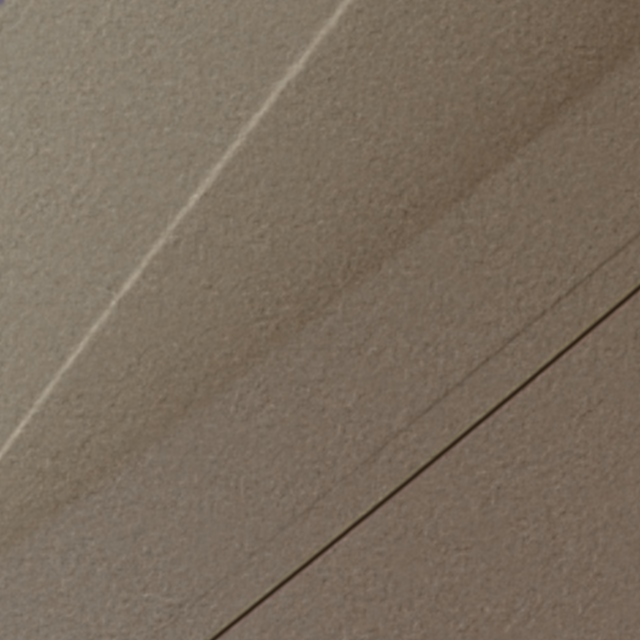
A Shadertoy shader for this texture:

```glsl
// Softly lit grainy wall crossed by diagonal features: a pale streak,
// a soft shadow edge, a faint crease and a thin dark crack.
// Each feature is a signed distance to a gently bowed line over gradients.

float hash(vec2 p) {
    vec3 q = fract(vec3(p.xyx) * 0.1031);
    q += dot(q, q.yzx + 33.33);
    return fract((q.x + q.y) * q.z);
}

float valueNoise(vec2 p) {
    vec2 cell = floor(p);
    vec2 f = fract(p);
    f = f * f * (3.0 - 2.0 * f);
    float low = mix(hash(cell), hash(cell + vec2(1.0, 0.0)), f.x);
    float high = mix(hash(cell + vec2(0.0, 1.0)), hash(cell + vec2(1.0)), f.x);
    return mix(low, high, f.y);
}

// Signed distance above the curve y = offset + slope * x + bow * x * x
float aboveCurve(vec2 p, float offset, float slope, float bow) {
    float tangent = slope + 2.0 * bow * p.x;
    float rise = p.y - offset - slope * p.x - bow * p.x * p.x;
    return rise / sqrt(1.0 + tangent * tangent);
}

// Soft line profile with a peak of one
float softLine(float d, float width) {
    return exp(-d * d / (width * width));
}

// Plaster relief: fine speckle in uneven patches plus sparse lit flecks
float plasterGrain(vec2 p) {
    vec2 q = vec2(p.x + p.y, p.y - p.x) * 0.7071;
    float coarse = valueNoise(q * vec2(80.0, 115.0) + 17.0) - 0.5;
    float fine = valueNoise(q * vec2(175.0, 215.0) + 53.0) - 0.5;
    float speckle = valueNoise(p * 235.0 + 7.0) - 0.5;
    float relief = valueNoise(p * 125.0) - valueNoise(p * 125.0 + vec2(0.5, -0.5));
    float patches = 0.7 + 0.6 * valueNoise(p * 22.0 + 31.0);
    float flecks = relief * abs(relief) * 0.085;
    return (coarse * 0.014 + fine * 0.037 + speckle * 0.03 + relief * 0.014 + flecks) * patches;
}

// Lit plane that darkens across the streak and towards its lower edge
vec3 upperPlane(vec2 p, float h, float streak) {
    float light = 0.66 - 0.83 * p.x + 0.2 * p.y;
    light += 0.13 * smoothstep(-0.03, 0.03, streak);
    light -= 0.40 * exp(-max(h, 0.0) / 0.10);
    return mix(vec3(0.445, 0.385, 0.319), vec3(0.555, 0.52, 0.46), max(light, -0.3));
}

vec3 lowerPlane(vec2 p) {
    vec3 bottom = mix(vec3(0.500, 0.457, 0.410), vec3(0.460, 0.400, 0.348), smoothstep(-0.1, 0.8, p.x));
    vec3 top = mix(vec3(0.483, 0.440, 0.385), vec3(0.452, 0.392, 0.328), p.x);
    return mix(bottom, top, smoothstep(0.0, 0.8, p.y));
}

void mainImage(out vec4 fragColor, in vec2 fragCoord) {
    vec2 p = fragCoord / iResolution.xy;
    float waver = (valueNoise(p * 60.0) - 0.5) * 0.003;

    // Distances to the four diagonals
    float streak = aboveCurve(p, 0.289, 1.345, -0.075) + waver * 0.7;
    float shadowEdge = aboveCurve(p, 0.13, 0.72, 0.072) + waver;
    float crease = aboveCurve(p, -0.194, 0.829, 0.0) + waver * 0.5;
    float crack = aboveCurve(p, -0.261, 0.772, 0.04) + waver * 0.15;

    // Two planes meeting at the shadow edge
    float softness = mix(0.016, 0.008, smoothstep(0.0, 0.5, p.x));
    vec3 color = mix(lowerPlane(p), upperPlane(p, shadowEdge, streak),
                     smoothstep(-softness, softness, shadowEdge));

    // Pale streak, widening upwards
    float streakWidth = mix(0.0038, 0.0075, p.y);
    float streakGlow = softLine(streak, streakWidth) * (0.8 + 0.4 * valueNoise(p * 55.0));
    color += vec3(0.122, 0.122, 0.118) * streakGlow;

    // Faint, soft crease
    float creaseDepth = mix(0.025, 0.065, smoothstep(0.2, 0.9, p.x));
    color -= creaseDepth * softLine(crease, 0.0036);

    // Grain with a slight colour variation
    float tint = valueNoise(p * 90.0 + 91.0) - 0.5;
    color += plasterGrain(p) + vec3(0.010, -0.004, -0.012) * tint;

    // Dark crack with greenish and reddish fringes
    color += vec3(0.03, 0.04, 0.0) * softLine(crack - 0.0065, 0.003);
    color += vec3(0.04, 0.012, 0.028) * softLine(crack + 0.0065, 0.003);
    color = mix(color, vec3(0.17, 0.12, 0.07), 0.95 * softLine(crack, 0.0037));

    // Violet tint in the upper left corner
    float cornerDistance = length(p - vec2(0.0, 1.0));
    color = mix(color, vec3(0.36, 0.32, 0.46), 0.7 * (1.0 - smoothstep(0.0, 0.013, cornerDistance)));

    fragColor = vec4(clamp(color, 0.0, 1.0), 1.0);
}
```
